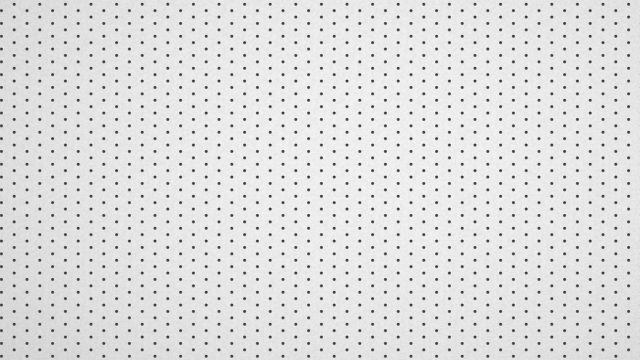
Write a WebGL 2 fragment shader that draws this pattern.

```glsl
#version 300 es
precision highp float;
// Pale perforated board: staggered small dark holes on softly lit, grainy grey.

uniform vec2 u_resolution;
out vec4 outColor;

// Lengths are fractions of the canvas width, y runs down from the top.
const float COLUMNS = 50.0;
const float PITCH = 1.0 / COLUMNS;
const vec2 FIRST_HOLE = vec2(0.0022, 0.0168);
const float HOLE_RADIUS = 0.0023;
const float HOLE_SOFTNESS = 0.0009;
const float HOLE_TOP = 0.17;
const float HOLE_BOTTOM = 0.36;
const float RIM_LIGHT = 0.025;

const vec2 LIGHT_CENTER = vec2(0.58, 0.23);
const vec2 LIGHT_SPREAD = vec2(0.62, 0.42);
const float BOARD_BRIGHT = 0.935;
const float BOARD_FALLOFF = 0.075;
const float GRAIN_SCALE = 420.0;
const float GRAIN_AMOUNT = 0.04;

float hash(vec2 p) {
  return fract(sin(dot(p, vec2(127.1, 311.7))) * 43758.5453);
}

float valueNoise(vec2 p) {
  vec2 cell = floor(p);
  vec2 f = fract(p);
  f = f * f * (3.0 - 2.0 * f);
  float top = mix(hash(cell), hash(cell + vec2(1.0, 0.0)), f.x);
  float bottom = mix(hash(cell + vec2(0.0, 1.0)), hash(cell + 1.0), f.x);
  return mix(top, bottom, f.y);
}

// Offset from the nearest hole; odd columns are shifted by half a pitch.
vec2 holeOffset(vec2 p) {
  vec2 grid = (p - FIRST_HOLE) / PITCH;
  float column = floor(grid.x + 0.5);
  grid.y += 0.5 * mod(column, 2.0);
  return (fract(grid + 0.5) - 0.5) * PITCH;
}

float disc(vec2 p, float radius, float softness) {
  return 1.0 - smoothstep(radius - softness, radius + softness, length(p));
}

void main() {
  vec2 p = vec2(gl_FragCoord.x, u_resolution.y - gl_FragCoord.y) / u_resolution.x;
  float softness = max(HOLE_SOFTNESS, 0.75 / u_resolution.x);

  // Board: broad light with fine grain
  vec2 fromLight = (p - LIGHT_CENTER) / LIGHT_SPREAD;
  float shade = BOARD_BRIGHT - BOARD_FALLOFF * dot(fromLight, fromLight);
  shade += GRAIN_AMOUNT * (valueNoise(p * GRAIN_SCALE) - 0.5);

  // Holes: darker upper side, faint light on the lower rim
  vec2 hole = holeOffset(p);
  shade += RIM_LIGHT * disc(hole - vec2(0.0, 0.0012), HOLE_RADIUS, softness);
  float depth = smoothstep(-HOLE_RADIUS, HOLE_RADIUS, hole.y);
  float holeShade = mix(HOLE_TOP, HOLE_BOTTOM, depth);
  shade = mix(shade, holeShade, disc(hole, HOLE_RADIUS, softness));

  outColor = vec4(vec3(clamp(shade, 0.0, 1.0)), 1.0);
}
```
